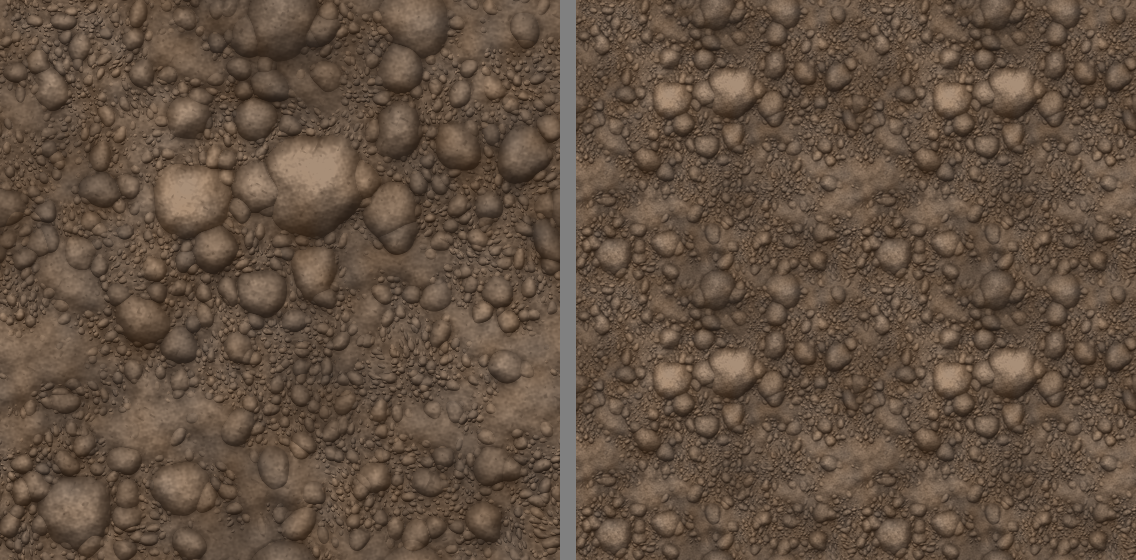
Left, the tile; right, the same tile 2 across and 2 down.
A WebGL 1 fragment shader for this texture:

```glsl
precision highp float;
uniform vec2 u_resolution;

// Whole-number turn and scale, so turned noise still wraps
const mat2 TURN = mat2(2.0, 1.0, -1.0, 2.0);

float hash(vec2 p) {
  return fract(sin(dot(p, vec2(127.1, 311.7))) * 43758.5453);
}

// Value noise that wraps after n cells
float noise(vec2 uv, float n) {
  vec2 cell = floor(uv * n), f = fract(uv * n);
  f = f * f * (3.0 - 2.0 * f);
  vec2 a = mod(cell, n) + n * 0.37, b = mod(cell + 1.0, n) + n * 0.37;
  return mix(mix(hash(a), hash(vec2(b.x, a.y)), f.x),
             mix(hash(vec2(a.x, b.y)), hash(b), f.x), f.y);
}

float fbm(vec2 uv) {
  float sum = 0.0, amp = 0.5;
  for (int i = 0; i < 6; i++) {
    sum += amp * noise(uv, 4.0);
    amp *= 0.47;
    uv = TURN * uv;
  }
  return sum;
}

// One layer of scattered domes: x = height, y = stone tint
vec2 stones(vec2 uv, float n, float chance, float steepness) {
  vec2 base = floor(uv * n), f = fract(uv * n);
  vec2 best = vec2(0.0, 0.5);
  for (int j = -1; j <= 1; j++) {
    for (int i = -1; i <= 1; i++) {
      vec2 offset = vec2(float(i), float(j));
      vec2 id = mod(base + offset, n) + n * 0.61;
      if (hash(id + 7.3) > chance) continue;
      vec2 center = offset + 0.1 + 0.8 * vec2(hash(id), hash(id + 19.7));
      float size = hash(id + 41.9);
      float radius = mix(0.26, 0.52, size * size);
      float angle = 6.283 * hash(id + 63.1);
      vec2 axis = vec2(cos(angle), sin(angle));
      vec2 q = f - center;
      q = vec2(dot(q, axis), dot(q, vec2(-axis.y, axis.x)) * 1.15) / radius;
      float d2 = dot(q, q);
      float height = steepness * radius / n * (1.0 - d2 * (0.65 + 0.35 * d2));
      if (height > best.x) best = vec2(height, hash(id + 87.7));
    }
  }
  return best;
}

// Soil relief: x = height, y = tint, z = height above the ground
vec3 soil(vec2 uv) {
  vec2 warp = vec2(noise(TURN * uv, 17.0), noise(TURN * uv + 0.5, 17.0)) - 0.5;
  vec2 lumps = vec2(noise(uv, 14.0), noise(uv + 0.5, 14.0)) - 0.5;
  vec2 p = uv + 0.006 * warp + 0.022 * lumps;
  // Loose dirt buries the smaller pebbles in patches
  float patches = 0.5 * noise(uv, 8.0) + 0.5 * noise(TURN * uv, 9.0);
  vec2 top = vec2(0.012 * smoothstep(0.45, 0.9, patches), 0.5);
  float n = 5.0, chance = 0.42, steepness = 0.42;
  for (int i = 0; i < 5; i++) {
    vec2 layer = stones(p, n, chance, steepness);
    if (layer.x > top.x) top = layer;
    n *= 2.0;
    chance += 0.14;
    steepness += 0.06;
  }
  return vec3(top.x + 0.042 * fbm(uv), top.y, top.x);
}

// Shade cast by higher ground at a given offset
float blocked(vec2 uv, vec2 offset, float height) {
  return max(soil(uv + offset).x - height, 0.0) / length(offset);
}

void main() {
  vec2 uv = gl_FragCoord.xy / u_resolution;
  vec3 here = soil(uv);

  // Light from above, slightly left
  float e = 0.0015;
  vec2 slope = vec2(soil(uv + vec2(e, 0.0)).x, soil(uv + vec2(0.0, e)).x) - here.x;
  vec3 normal = normalize(vec3(-slope / e, 1.0));
  float light = max(dot(normal, normalize(vec3(-0.12, 0.5, 0.85))), 0.0);

  // Dark crevices and soft shadows
  float shade = blocked(uv, vec2(0.0, 0.009), here.x)
              + blocked(uv, vec2(0.008, -0.005), here.x)
              + blocked(uv, vec2(-0.008, -0.005), here.x)
              + blocked(uv, vec2(0.0, 0.028), here.x);
  float tone = 0.8 * light * exp(-0.48 * shade);

  // Raised tops are dry and pale, hollows damp and dark
  tone *= 0.8 + 0.42 * smoothstep(0.0, 0.03, here.z);
  tone *= 0.9 + 0.2 * here.y;
  tone *= 0.78 + 0.44 * noise(uv, 7.0);

  // Fine grit and specks
  tone *= 0.87 + 0.26 * noise(TURN * uv, 95.0);
  tone *= 1.0 - 0.25 * smoothstep(0.8, 1.0, noise(TURN * uv, 61.0));

  vec3 crevice = vec3(0.16, 0.115, 0.08);
  vec3 dryClay = vec3(0.66, 0.56, 0.47);
  vec3 color = mix(crevice, dryClay, clamp(tone, 0.0, 1.0));
  color += vec3(0.02, 0.0, -0.02) * (noise(uv, 24.0) - 0.5 + 0.5 * (here.y - 0.5));
  gl_FragColor = vec4(color, 1.0);
}
```
